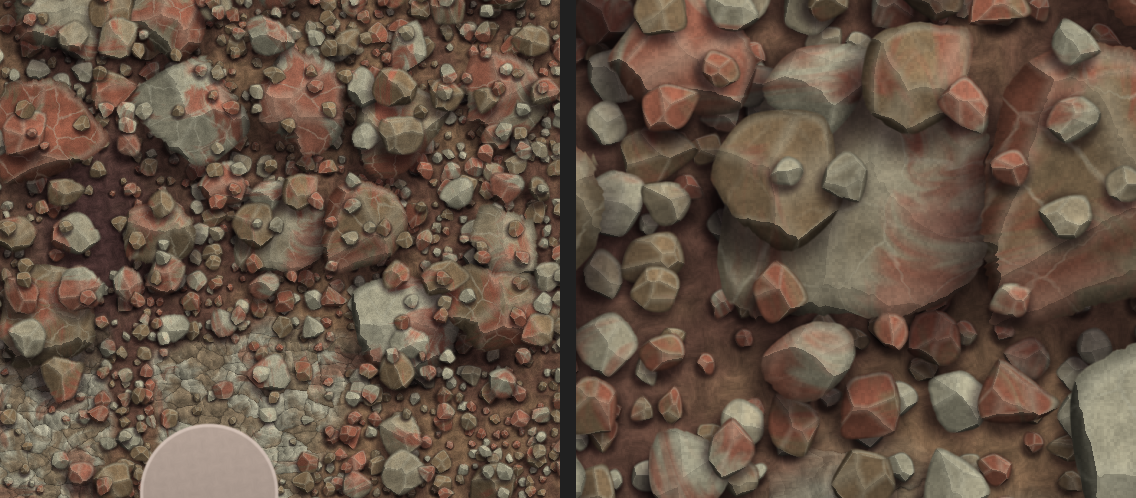
Left: the whole. Right: its middle third, enlarged.
Give the GLSL for this texture, as a Shadertoy shader.

```glsl
// Wet rocky ground: faceted red and grey stones in mud, pale flaky slabs, a smooth disc below.

vec2 hash2(vec2 p) {
    vec3 q = fract(p.xyx * vec3(0.1031, 0.1030, 0.0973));
    q += dot(q, q.yzx + 33.33);
    return fract((q.xx + q.yz) * q.zy);
}

// Layered, warped sines, roughly -0.8 to 0.8
float mottle(vec2 p) {
    float sum = 0.0, amp = 0.5;
    for (int i = 0; i < 5; i++) {
        p = mat2(0.8, 0.6, -0.6, 0.8) * p * 1.9 + 1.7;
        p += 0.6 * sin(p.yx * 1.3);
        sum += amp * sin(p.x) * sin(p.y);
        amp *= 0.62;
    }
    return sum;
}

// Cellular noise: border distance, cell value, tilt shading
vec3 cells(vec2 p) {
    vec2 base = floor(p), offset = vec2(0.0), key = vec2(0.0);
    float near = 9.0, second = 9.0;
    for (int j = -1; j <= 1; j++)
    for (int i = -1; i <= 1; i++) {
        vec2 id = base + vec2(i, j), h = hash2(id), q = p - id - h;
        float d = length(q);
        if (d < near) { second = near; near = d; offset = q; key = h; }
        else second = min(second, d);
    }
    return vec3(second - near, key.x, dot(offset, key - 0.5 + vec2(0.2, 0.5)));
}

// Pale bedrock at the lower left, split by a muddy gap
float slabMask(vec2 p) {
    float top = 0.33 + 0.025 * sin(p.x * 14.0) + 0.012 * sin(p.x * 37.0);
    float gap = smoothstep(0.035, 0.06, abs(p.x - 0.265 + 0.01 * sin(p.y * 30.0)));
    float right = 1.0 - smoothstep(-0.04, 0.04, p.x - 0.6 - 0.5 * p.y);
    return (1.0 - smoothstep(-0.025, 0.025, p.y - top)) * gap * right;
}

// Scatter convex stones, each the lowest of several tilted planes
void addRocks(inout vec3 col, vec2 p, float size, float density, float seed, float blotch, float vein) {
    vec2 g = p / size + 0.05 * blotch, base = floor(g);
    float soft = 1.2 / (iResolution.y * size);
    float large = smoothstep(0.06, 0.16, size);
    for (int j = 1; j >= -1; j--)
    for (int i = -1; i <= 1; i++) {
        vec2 id = base + vec2(i, j);
        vec2 a = hash2(id + seed), b = hash2(id + seed + 57.0);
        vec2 centre = (id + 0.25 + 0.5 * a) * size, pool = centre - vec2(0.2, 0.56);
        float chance = density * (1.0 - 0.8 * slabMask(centre)) * (1.0 - 0.75 * exp(-55.0 * dot(pool, pool)));
        if (size > 0.15) chance *= step(0.32, centre.y);
        vec2 q = g - id - 0.25 - 0.5 * a;
        if (b.x > chance || dot(q, q) > 0.8) continue;

        float r = mix(0.3, 0.54, b.y), height = 9.0, next = 9.0, sum = 0.0;
        vec2 slope = vec2(0.0);
        for (int k = 0; k < 11; k++) {
            vec2 c = hash2(id * 1.7 + seed + float(k) * 7.3);
            float angle = (float(k) + 0.8 * c.x) * 1.0472 + 6.28 * a.y;
            vec2 dir = vec2(cos(angle), sin(angle));
            bool side = k < 6;
            float steep = side ? mix(0.8, 2.2, c.y) : mix(0.1, 0.6, c.y);
            float reach = dot(q, dir) - r * mix(0.72, 1.05, c.y);
            float plane = side ? -steep * reach : r * mix(0.3, 0.5, c.x) - steep * dot(q, dir);
            if (side) sum += exp(16.0 * reach);
            if (plane < height) { next = height; height = plane; slope = dir * steep; }
            else next = min(next, plane);
        }
        float outline = log(sum) / 16.0;

        // Cast shadow, then stone colour
        float shade = 1.0 - smoothstep(r * 0.65, r * 1.3, length(q + vec2(0.05, 0.12)));
        col *= mix(vec3(1.0), vec3(0.48, 0.44, 0.47), shade);
        float light = max(dot(normalize(vec3(slope, 1.0)), normalize(vec3(0.3, 0.65, 0.7))), 0.0);
        vec3 tint = mix(vec3(0.47, 0.39, 0.29), vec3(0.60, 0.58, 0.49), smoothstep(0.3, 0.8, a.x));
        float red = smoothstep(-0.15, 0.35, blotch + 0.9 * (hash2(id + seed + 9.0).x - 0.6) + 0.2 * large);
        tint = mix(tint, vec3(0.49, 0.28, 0.22), 0.85 * red);
        vec3 stone = tint * (0.4 + 0.85 * light) * (1.0 + 0.22 * blotch);
        float ridge = 1.0 - smoothstep(0.0, 0.045, next - height);
        float rim = (1.0 - smoothstep(0.0, 0.05, abs(outline + 0.035))) * smoothstep(0.5, 0.95, light);
        float lines = max(max(0.4 * ridge, 0.55 * rim), 0.5 * vein * large);
        stone = mix(stone, vec3(0.67, 0.66, 0.58), lines * (0.35 + 0.65 * light));
        stone *= 0.72 + 0.28 * smoothstep(0.0, 0.06, -outline);
        col = mix(col, stone, 1.0 - smoothstep(-soft, soft, outline));
    }
}

void mainImage(out vec4 fragColor, in vec2 fragCoord) {
    vec2 p = fragCoord / iResolution.y;
    float broad = mottle(p * 3.0), blotch = mottle(p * 13.0), fine = mottle(p * 75.0);
    vec2 warped = p + 0.012 * vec2(blotch, mottle(p * 11.0 + 5.0));

    // Mud with a dark wet pool
    vec3 col = mix(vec3(0.35, 0.25, 0.205), vec3(0.46, 0.36, 0.27), smoothstep(-0.4, 0.5, broad + 0.5 * blotch));
    vec2 pool = (warped - vec2(0.19, 0.54)) * vec2(1.0, 0.8);
    col = mix(col, vec3(0.24, 0.165, 0.165), 0.85 * exp(-28.0 * dot(pool, pool)));
    col *= 1.0 + 0.16 * fine;

    // Flaky slabs
    vec3 flake = cells(warped * vec2(22.0, 30.0)), chip = cells(warped.yx * 55.0 + 8.0);
    vec3 slab = mix(vec3(0.50, 0.44, 0.35), vec3(0.63, 0.62, 0.54), smoothstep(-0.35, 0.35, blotch + flake.y - 0.4));
    slab = mix(slab, vec3(0.49, 0.33, 0.26), 0.7 * smoothstep(0.25, 0.6, blotch + 0.3 * broad));
    slab *= 0.94 + 0.35 * flake.z + 0.25 * chip.z + 0.12 * fine;
    slab *= 0.72 + 0.28 * smoothstep(0.0, 0.1, flake.x);
    col = mix(col, slab, 0.92 * slabMask(warped));

    // Stones, from gravel to boulders and back to loose pebbles
    float vein = 1.0 - smoothstep(0.0, 0.09, cells(warped * 17.0 + 3.0).x);
    addRocks(col, p, 0.024, 0.55, 11.0, blotch, vein);
    addRocks(col, p, 0.046, 0.6, 23.0, blotch, vein);
    addRocks(col, p, 0.225, 0.8, 41.0, blotch, vein);
    addRocks(col, p, 0.095, 0.5, 67.0, blotch, vein);
    addRocks(col, p, 0.038, 0.28, 83.0, blotch, vein);
    col *= 1.0 + 0.1 * fine + 0.1 * (hash2(floor(p * 456.0)).x - 0.5);

    // Smooth pale disc with a bright rim
    float disc = length(p - vec2(0.42, 0.01)) - 0.139, px = 1.2 / iResolution.y;
    vec3 plate = vec3(0.69, 0.62, 0.575) * (0.94 + 0.5 * p.y + 0.025 * fine);
    plate += 0.12 * smoothstep(-0.009, -0.004, disc);
    col = mix(col, plate, 1.0 - smoothstep(-px, px, disc));

    fragColor = vec4(clamp(col, 0.0, 1.0), 1.0);
}
```
